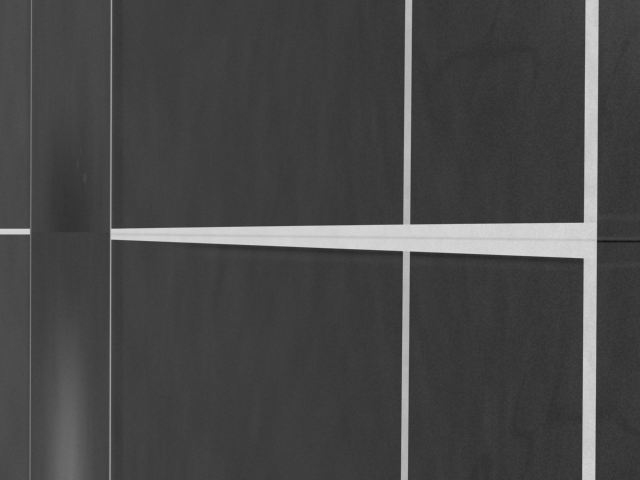
A WebGL 1 fragment shader for this texture:

```glsl
precision highp float;
// Dark creased sheet crossed by a widening pale band and two pale uprights,
// with a shaded glossy strip on the left. Shapes are soft slabs whose edges
// follow straight lines; value noise adds creases, streaks and grain.
uniform vec2 u_resolution;

float hash(vec2 p) {
  vec3 q = fract(vec3(p.xyx) * 0.1031);
  q += dot(q, q.yzx + 33.33);
  return fract((q.x + q.y) * q.z);
}

float noise(vec2 p) {
  vec2 i = floor(p);
  vec2 f = fract(p);
  f = f * f * (3.0 - 2.0 * f);
  return mix(mix(hash(i), hash(i + vec2(1.0, 0.0)), f.x),
             mix(hash(i + vec2(0.0, 1.0)), hash(i + vec2(1.0, 1.0)), f.x), f.y);
}

float fbm(vec2 p) {
  float sum = 0.0;
  float amp = 0.5;
  for (int i = 0; i < 4; i++) {
    sum += amp * (noise(p) - 0.5);
    p = p * 2.03 + 17.1;
    amp *= 0.5;
  }
  return sum;
}

float bell(float d, float width) {
  return exp(-d * d / (width * width));
}

// Coverage of the span lo..hi with edges of the given softness
float slab(float v, float lo, float hi, float soft) {
  return smoothstep(lo - soft, lo + soft, v) * (1.0 - smoothstep(hi - soft, hi + soft, v));
}

// Cloth tone: broad gradient, slanted streaks and sparse dark creases
float clothTone(vec2 p) {
  float tone = mix(0.252, 0.222, smoothstep(0.25, 1.0, p.x));
  tone += 0.04 * (1.0 - smoothstep(0.05, 0.07, p.x));
  tone += 0.035 * smoothstep(1.0, 1.33, p.x) * smoothstep(0.7, 1.0, p.y);
  tone -= 0.02 * slab(p.x, 0.238, 0.256, 0.004);
  float slant = p.x + 0.12 * (p.y - 0.5) * sin(p.x * 9.0);
  tone += 0.035 * fbm(vec2(slant * 45.0, p.y * 8.0));
  vec2 creaseP = vec2((p.x - 0.3 * p.y) * 17.0, p.y * 5.0);
  float crease = bell(noise(creaseP) - 0.5, 0.055);
  float creased = smoothstep(0.84, 0.9, p.x) * smoothstep(0.17, 0.4, abs(p.y - 0.5));
  return tone - 0.018 * crease * creased;
}

// Glossy strip: dark patch above the joint, reflected light below it
float stripTone(vec2 p, float soft) {
  float joint = 0.516;
  float above = smoothstep(joint - soft, joint + soft, p.y);
  float upper = 0.275 - 0.075 * bell(p.x - 0.15, 0.055) * (1.0 - smoothstep(0.52, 0.85, p.y));
  float lower = 0.245 + 0.15 * bell(p.x - 0.142, 0.038) * (1.0 - smoothstep(0.0, 0.45, p.y));
  lower += 0.025 * (1.0 - smoothstep(0.0, 0.5, p.y));
  float tone = mix(lower, upper, above);
  tone += 0.035 * fbm(vec2(p.x * 80.0, p.y * 5.0));
  float scuff = smoothstep(0.72, 0.9, noise(p * vec2(130.0, 35.0)));
  return tone + 0.05 * scuff * bell(p.x - 0.165, 0.025) * bell(p.y - 0.61, 0.07);
}

// Folds and shadows that run beside the band
float foldTone(vec2 p, float bandLow) {
  float right = smoothstep(1.235, 1.245, p.x);
  float tone = -0.13 * right * bell(p.y - 0.497, 0.0025);
  tone += 0.04 * right * bell(p.y - 0.503, 0.004);
  tone += 0.025 * right * (bell(p.y - 0.547, 0.006) + bell(p.y - 0.448, 0.006));
  float along = slab(p.x, 0.4, 1.22, 0.1);
  tone -= 0.045 * along * bell(p.y - bandLow + 0.006, 0.005);
  return tone + 0.015 * along * bell(p.y - bandLow + 0.022, 0.007);
}

void main() {
  vec2 p = gl_FragCoord.xy / u_resolution.y;
  float soft = max(0.0016, 0.8 / u_resolution.y);

  // Edges that drift with position
  float leftSeam = 0.0625 + 0.003 * p.y;
  float rightSeam = 0.2292 + 0.003 * p.y;
  float along = (p.x - 0.231) / 0.984;
  float bandTop = 0.5235 + 0.0125 * along + 0.004 * along * (1.0 - along);
  float bandLow = 0.5008 - 0.039 * along;

  // Ground
  float tone = clothTone(p) + foldTone(p, bandLow);
  tone = mix(tone, stripTone(p, soft), slab(p.x, leftSeam, rightSeam, soft));
  tone += 0.2 * bell(p.x - leftSeam, 0.0015);
  tone += 0.37 * bell(p.x - rightSeam, 0.0018);

  // Uprights
  float wear = 0.07 * fbm(p * vec2(60.0, 28.0));
  float thinX = 0.8425 + 0.009 * p.y;
  float thickX = 1.2265 + 0.007 * p.y;
  tone = mix(tone, 0.71 + wear, slab(p.x, thinX - 0.0073, thinX + 0.0073, soft));
  tone = mix(tone, 0.79 + wear, slab(p.x, thickX - 0.0138, thickX + 0.0138, soft));

  // Widening band with its inner seam, and the short stub at far left
  float seamY = 0.512 - 0.012 * along;
  float bandTone = 0.82 + 0.5 * wear - 0.06 * bell(p.y - seamY, 0.003);
  float band = slab(p.x, 0.231, 1.241, soft) * slab(p.y, bandLow, bandTop, soft);
  tone = mix(tone, bandTone, band);
  float stub = (1.0 - smoothstep(0.061, 0.064, p.x)) * slab(p.y, 0.5115, 0.5235, soft);
  tone = mix(tone, 0.82, stub);

  // Fine grain, stronger toward the right
  float grain = noise(p * 380.0) - 0.5;
  tone += grain * mix(0.018, 0.04, smoothstep(0.5, 1.33, p.x));
  gl_FragColor = vec4(vec3(clamp(tone, 0.0, 1.0)), 1.0);
}
```
